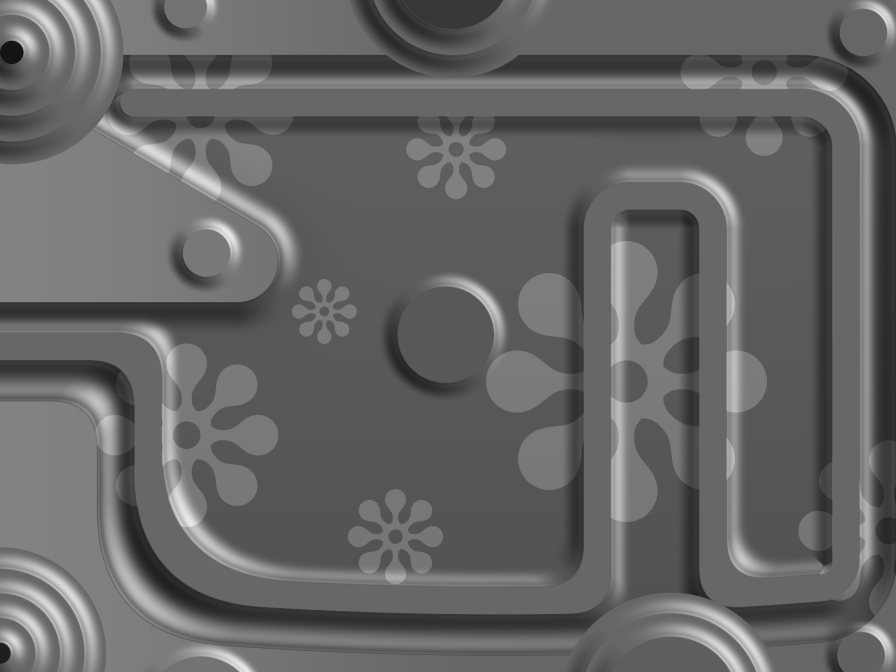
This background is drawn by a WebGL 1 fragment shader. Its source:

```glsl
precision highp float;
// An embossed grey panel: a sunken court holding a winding raised tube and pale
// eight-petal flowers, with round knobs on top. Distance fields give each edge,
// and one bevel profile lit from the upper right gives all relief.

uniform vec2 u_resolution;

// The canvas is 576 units high and 768 wide, with y pointing down.
const float HEIGHT = 576.0;
const vec2 LIGHT = vec2(0.75, -0.66);
const float HIGHLIGHT = 0.23;
const float SHADOW = 0.42;
const float PLATE_LEFT = 0.51;
const float PLATE_RIGHT = 0.40;
const float FLOOR_TOP = 0.385;
const float FLOOR_BOTTOM = 0.315;
const float TUBE_TONE = 0.405;
const float RING_TONE = 0.40;
const float PETAL_GAIN = 0.135;
const float TUBE_RADIUS = 11.5;
const float TUBE_BEVEL = 20.0;
const float PLATE_BEVEL = 28.0;
const float COURT_MARGIN = 44.0;
const vec2 TUBE_END = vec2(115.0, 88.0);

float unitsPerPixel;

float fill(float d) { return clamp(0.5 - d / unitsPerPixel, 0.0, 1.0); }

float smoothMin(float a, float b, float k) {
  float h = max(k - abs(a - b), 0.0) / k;
  return min(a, b) - 0.25 * k * h * h;
}

float smoothMax(float a, float b, float k) { return -smoothMin(-a, -b, k); }

float roundedBox(vec2 p, vec2 lo, vec2 hi, float r) {
  vec2 q = abs(p - 0.5 * (lo + hi)) - 0.5 * (hi - lo) + r;
  return min(max(q.x, q.y), 0.0) + length(max(q, 0.0)) - r;
}

// Court outline: bowed bottom, and a step that opens to the left.
float court(vec2 p) {
  float left = smoothMin(127.0 - p.x, p.y - 297.0, 40.0);
  float sag = (p.x - 430.0) * (p.x - 430.0) / 6700.0;
  p.y += sag * smoothstep(200.0, 500.0, p.y);
  float r = p.y < 300.0 ? 38.0 : 20.0;
  float body = roundedBox(p, vec2(-600.0, 88.0), vec2(725.0, 515.0), r);
  return smoothMax(left, body, 110.0);
}

// Plate tongue: a rounded wedge opening to the left.
float tongue(vec2 p) {
  const vec2 axis = vec2(-0.965, -0.262);
  const vec2 edge = vec2(0.965, 0.262);
  p -= vec2(203.0, 224.0);
  vec2 q = vec2(dot(p, axis), abs(p.x * axis.y - p.y * axis.x));
  float side = sign(edge.x * q.y - edge.y * q.x);
  return side * length(q - edge * max(dot(q, edge), 0.0)) - 35.0;
}

// Distances to the tube (x) and to the raised plate (y).
vec2 relief(vec2 p) {
  float slot = roundedBox(p, vec2(512.0, 168.0), vec2(611.0, 800.0), 28.0);
  float tube = abs(smoothMax(court(p), -slot, 36.0));
  if (p.x < TUBE_END.x && p.y < 200.0) tube = length(p - TUBE_END);
  float plate = COURT_MARGIN - court(p - vec2(0.0, 3.0));
  return vec2(tube - TUBE_RADIUS, min(plate, tongue(p)));
}

// Steepness of a bevel outside an edge, with a thin crisp rim.
float bevel(float d, float width) {
  float t = clamp(d / width, 0.0, 1.0);
  float rim = (d - 0.8) / 1.5;
  return 9.5 * t * (1.0 - t) * (1.0 - t) + 0.8 * exp(-rim * rim);
}

float relight(float tone, float slope) {
  return slope > 0.0 ? tone + HIGHLIGHT * slope * slope
                     : tone * max(1.0 + SHADOW * slope, 0.1);
}

float disc(float tone, vec2 p, vec2 center, float r, float width, float face) {
  vec2 v = p - center;
  float d = length(v) - r;
  float facing = dot(v, LIGHT) / max(length(v), 0.001);
  return mix(relight(tone, bevel(d, width) * facing), face, fill(d));
}

// Stacked discs shrinking by a fixed step down to the core.
float ringedKnob(float tone, vec2 p, vec2 center, float r, float gap, float core, float coreTone) {
  tone = mix(tone, RING_TONE, fill(length(p - center) - r - 0.9 * gap));
  for (int i = 0; i < 4; i++) {
    if (r < core) break;
    tone = disc(tone, p, center, r, gap, r - gap < core ? coreTone : RING_TONE);
    r -= gap;
  }
  return tone;
}

// Coverage of a flower with eight round petals and a pierced heart.
float flower(vec2 p, vec2 center, float size) {
  const float SECTOR = 0.785398;
  p = (p - center) / size;
  float r = length(p);
  float a = mod(atan(p.y, p.x + 0.00001) + 0.5 * SECTOR, SECTOR) - 0.5 * SECTOR;
  vec2 q = r * vec2(cos(a), sin(a));
  float stem = length(q - vec2(clamp(q.x, 0.2, 0.75), 0.0)) - 0.055;
  float d = smoothMin(length(q - vec2(0.775, 0.0)) - 0.22, stem, 0.16);
  d = smoothMin(d, r - 0.27, 0.12);
  return fill(max(d, 0.15 - r) * size);
}

void main() {
  unitsPerPixel = HEIGHT / u_resolution.y;
  vec2 p = gl_FragCoord.xy * unitsPerPixel;
  p.y = HEIGHT - p.y;

  // Court floor with flowers
  float tone = mix(FLOOR_TOP, FLOOR_BOTTOM, p.y / HEIGHT);
  float petals = flower(p, vec2(172.0, 98.0), 80.0);
  petals = max(petals, flower(p, vec2(391.0, 128.0), 43.0));
  petals = max(petals, flower(p, vec2(278.0, 267.0), 28.0));
  petals = max(petals, flower(p, vec2(160.0, 373.0), 79.0));
  petals = max(petals, flower(p, vec2(339.0, 460.0), 41.0));
  petals = max(petals, flower(p, vec2(537.0, 327.0), 121.0));
  petals = max(petals, flower(p, vec2(655.0, 62.0), 72.0));
  petals = max(petals, flower(p, vec2(762.0, 455.0), 78.0));
  tone += PETAL_GAIN * petals;

  // Tube and plate, lit along their distance gradients
  vec2 d = relief(p);
  vec2 dx = relief(p + vec2(0.5, 0.0)) - d;
  vec2 dy = relief(p + vec2(0.0, 0.5)) - d;
  vec2 facing = (dx * LIGHT.x + dy * LIGHT.y) / max(sqrt(dx * dx + dy * dy), 0.001);
  tone *= 1.0 - 0.22 * exp(-max(d.y, 0.0) / 16.0);
  tone = relight(tone, bevel(d.x, TUBE_BEVEL) * facing.x);
  tone = mix(tone, TUBE_TONE, fill(d.x));
  tone = relight(tone, bevel(d.y, PLATE_BEVEL) * facing.y);
  float plateTone = mix(PLATE_LEFT, PLATE_RIGHT, smoothstep(0.0, 450.0, p.x));
  tone = mix(tone, plateTone, fill(d.y));

  // Ringed knobs at the borders
  tone = ringedKnob(tone, p, vec2(10.0, 45.0), 76.0, 22.0, 9.0, 0.08);
  tone = ringedKnob(tone, p, vec2(0.0, 560.0), 72.0, 21.0, 8.0, 0.12);
  tone = ringedKnob(tone, p, vec2(388.0, -25.0), 72.0, 22.0, 45.0, 0.22);
  tone = ringedKnob(tone, p, vec2(575.0, 604.0), 78.0, 20.0, 50.0, 0.37);

  // Plain knobs
  tone = disc(tone, p, vec2(172.0, 611.0), 48.0, 16.0, 0.45);
  tone = disc(tone, p, vec2(159.0, 6.0), 18.0, 14.0, 0.45);
  tone = disc(tone, p, vec2(740.0, 28.0), 20.0, 14.0, 0.40);
  tone = disc(tone, p, vec2(177.0, 217.0), 20.0, 16.0, 0.47);
  tone = disc(tone, p, vec2(738.0, 562.0), 20.0, 14.0, 0.38);
  tone = disc(tone, p, vec2(382.0, 287.0), 41.0, 17.0, 0.345);

  gl_FragColor = vec4(vec3(clamp(tone, 0.0, 1.0)), 1.0);
}
```
